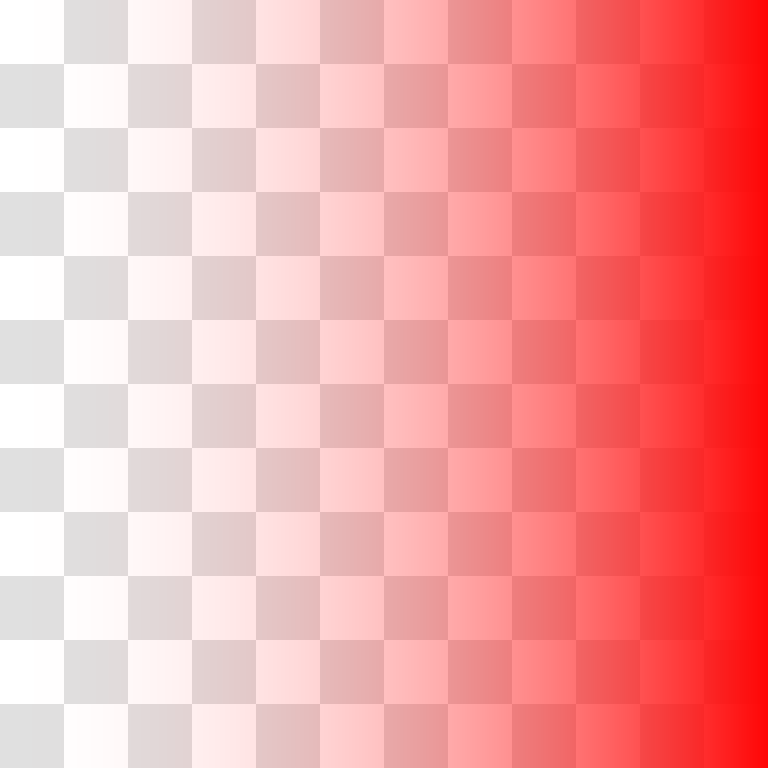
A three.js fragment shader for this background:

```glsl
varying vec2 vUv;

const float PI = 3.14159;

// 1 on the dark squares, 0 on the light ones, with edges one pixel wide
float checker(vec2 uv, float cells) {
  vec2 phase = uv * cells * PI;
  vec2 side = clamp(2.0 * sin(phase) / max(fwidth(phase), 1e-5), -1.0, 1.0);
  return 0.5 + 0.5 * side.x * side.y;
}

void main() {
  // White and grey board
  vec3 board = mix(vec3(1.0), vec3(0.878), checker(vUv, 12.0));

  // Red veil whose opacity grows with the square of the distance from the left
  float opacity = vUv.x * vUv.x;
  vec3 red = vec3(1.0, 0.02, 0.02);

  gl_FragColor = vec4(mix(board, red, opacity), 1.0);
}
```
